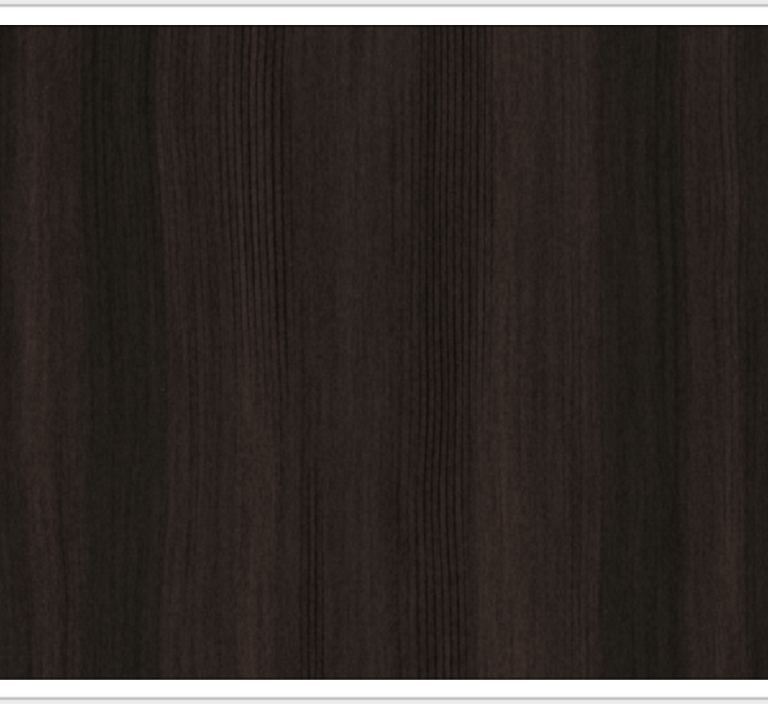
This texture is drawn by a WebGL 2 fragment shader. Its source:

```glsl
#version 300 es
precision highp float;
// Dark wood veneer with vertical grain, framed above and below by white strips.
// Broad colour bands mirror about the centre; stretched noise gives the fibres,
// and warped sine lines give the darker clusters of growth rings.
uniform vec2 u_resolution;
out vec4 fragColor;

float hash(vec2 p) {
  vec3 q = fract(vec3(p.xyx) * 0.1031);
  q += dot(q, q.yzx + 33.33);
  return fract((q.x + q.y) * q.z);
}

float noise(vec2 p) {
  vec2 i = floor(p), f = fract(p);
  f = f * f * (3.0 - 2.0 * f);
  return mix(mix(hash(i), hash(i + vec2(1, 0)), f.x),
             mix(hash(i + vec2(0, 1)), hash(i + vec2(1, 1)), f.x), f.y);
}

// Soft-edged interval, 1 between a and b
float band(float x, float a, float b, float soft) {
  return smoothstep(a - soft, a + soft, x) - smoothstep(b - soft, b + soft, x);
}

// Share of warm brown at distance m from the centre line
float warmth(float m) {
  float w = 0.52 - 0.14 * band(m, 0.05, 0.13, 0.02);
  w += 0.28 * band(m, 0.135, 0.19, 0.025);
  w -= 0.5 * band(m, 0.288, 0.39, 0.012);
  w -= 0.15 * band(m, 0.39, 0.425, 0.01);
  w += 0.12 * band(m, 0.43, 0.455, 0.008);
  return w - 0.42 * smoothstep(0.455, 0.48, m);
}

vec3 wood(vec2 uv) {
  // Slow sideways drift of the grain
  float x = uv.x + 0.022 * (noise(vec2(uv.x * 5.0, uv.y * 2.3)) - 0.5)
                 + 0.005 * (noise(vec2(uv.x * 14.0, uv.y * 7.0) + 40.0) - 0.5);
  float m = abs(x - 0.5);

  float warm = warmth(m) + 0.3 * (noise(vec2(x * 32.0, uv.y * 1.5) + 7.0) - 0.5);
  vec3 color = mix(vec3(0.128, 0.112, 0.096), vec3(0.205, 0.158, 0.142),
                   clamp(warm, 0.0, 1.0));

  // Long fibres, from wide to fine
  float tone = 1.0;
  tone += 0.13 * (noise(vec2(x * 75.0, uv.y * 2.0) + 11.0) - 0.5);
  tone += 0.17 * (noise(vec2(x * 150.0, uv.y * 4.0) + 23.0) - 0.5);
  tone += 0.16 * (noise(vec2(x * 270.0, uv.y * 14.0) + 31.0) - 0.5);

  // Growth-ring lines, gathered in clusters
  float phase = x * 96.0 + 1.6 * noise(vec2(x * 20.0, uv.y * 1.2) + 3.0);
  float line = pow(0.5 + 0.5 * sin(6.2832 * phase), 2.5);
  float cluster = smoothstep(0.42, 0.75, noise(vec2(x * 24.0, uv.y * 1.3) + 61.0));
  cluster *= 0.45 + 0.55 * band(m, 0.05, 0.19, 0.02);
  tone -= 0.36 * line * cluster;

  // Short pores and matte speckle
  tone += 0.2 * (noise(uv * vec2(300.0, 150.0) + 5.0) - 0.5);
  tone += 0.18 * (noise(uv * vec2(330.0, 300.0) + 90.0) - 0.5);
  float fleck = smoothstep(0.93, 1.0, noise(uv * vec2(210.0, 130.0) + 17.0));
  return color * tone + vec3(0.035, 0.026, 0.02) * fleck;
}

void main() {
  vec2 uv = gl_FragCoord.xy / u_resolution;
  float px = 1.0 / u_resolution.y;

  // White strips, thin grey rules and the pale margin outside them
  float edge = min(uv.y, 1.0 - uv.y);
  float margin = 1.0 - smoothstep(0.008 - px, 0.008 + px, edge);
  vec3 color = vec3(mix(1.0, 0.93, margin));
  color -= 0.22 * exp(-pow((edge - 0.008) / 0.0022, 2.0));

  // Veneer panel with a darkened upper and lower rim
  float inside = min(uv.y - 0.0345, 0.9645 - uv.y);
  vec3 panel = wood(uv) * mix(0.5, 1.0, smoothstep(0.0, 0.005, inside));
  color = mix(color, panel, smoothstep(-0.6 * px, 0.6 * px, inside));

  fragColor = vec4(color, 1.0);
}
```
